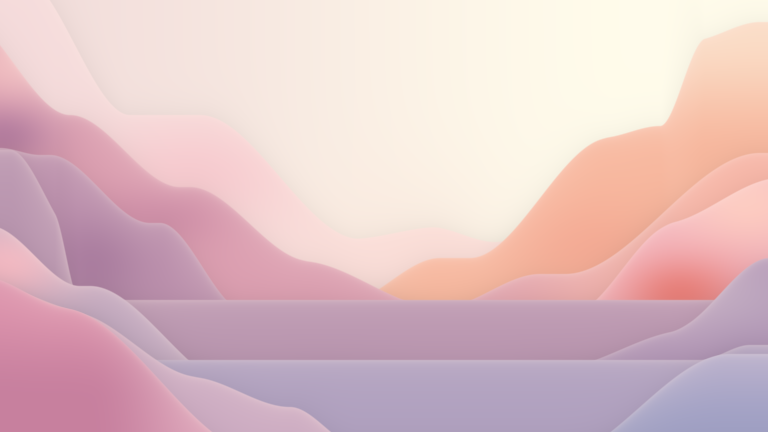
A WebGL 1 fragment shader for this background:

```glsl
precision highp float;
// Soft pastel valley of overlapping wavy layers under a cream sky.

uniform vec2 u_resolution;

// Smooth change of height between two x positions: (height, slope).
vec2 bend(float x, float from, float to, float drop) {
  float t = clamp((x - from) / (to - from), 0.0, 1.0);
  return drop * vec2(t * t * (3.0 - 2.0 * t), 6.0 * t * (1.0 - t) / (to - from));
}

// Elliptical soft spot, 1 at its centre.
float glow(vec2 p, vec2 centre, vec2 radius) {
  vec2 d = (p - centre) / radius;
  return exp(-dot(d, d));
}

// Covers everything below a ridge, with a light rim and a faint shadow behind.
vec3 paint(vec3 back, vec2 p, vec2 ridge, vec3 fill) {
  float depth = (p.y - ridge.x) / sqrt(1.0 + ridge.y * ridge.y);
  float inside = max(depth, 0.0);
  float pixel = 7.68 / u_resolution.x;
  float rim = 0.18 * exp(-inside / 0.03) + 0.16 * exp(-inside / 0.22);
  back *= 1.0 - 0.035 * exp(min(depth, 0.0) / 0.12);
  fill = mix(fill, vec3(1.0, 0.92, 0.89), rim);
  return mix(back, fill, smoothstep(-pixel, pixel, depth));
}

void main() {
  // Canvas is 7.68 wide and 4.32 high, with y running downward.
  vec2 uv = gl_FragCoord.xy / u_resolution;
  vec2 p = vec2(uv.x, 1.0 - uv.y) * vec2(7.68, 4.32);
  float x = p.x;

  // Sky
  vec3 color = mix(vec3(0.95, 0.87, 0.86), vec3(1.0, 0.985, 0.92), smoothstep(0.0, 6.5, x));
  color = mix(color, vec3(0.98, 0.91, 0.87), 0.6 * glow(p, vec2(3.8, 2.4), vec2(1.3, 0.8)));

  // Pale far hills
  vec2 ridge = vec2(-0.25, 0.0) + bend(x, 0.2, 1.3, 1.4) + bend(x, 2.0, 3.6, 1.24)
    + bend(x, 3.5, 4.4, -0.12) + bend(x, 4.3, 4.95, 0.15) + bend(x, 4.95, 5.6, -0.2);
  vec3 fill = mix(vec3(0.96, 0.86, 0.86), vec3(0.985, 0.87, 0.845), smoothstep(1.0, 4.5, x));
  fill = mix(fill, vec3(0.97, 0.79, 0.81), 0.9 * glow(p, vec2(1.9, 1.75), vec2(1.1, 0.55)));
  color = paint(color, p, ridge, fill);

  // Peach hills on the right
  ridge = vec2(3.05, 0.0) + bend(x, 3.4, 4.4, -0.47) + bend(x, 4.7, 6.1, -1.2)
    + bend(x, 6.0, 6.6, -0.12) + bend(x, 6.6, 7.05, -0.85) + bend(x, 6.9, 7.6, -0.19);
  fill = mix(vec3(0.98, 0.86, 0.77), vec3(0.97, 0.72, 0.62), smoothstep(0.3, 1.6, p.y));
  fill = mix(fill, vec3(0.95, 0.64, 0.56), 0.6 * glow(p, vec2(5.9, 2.5), vec2(0.8, 0.5)));
  color = paint(color, p, ridge, fill);

  // Rose band
  ridge = vec2(0.15, 0.0) + bend(x, -0.4, 0.7, 1.0) + bend(x, 0.7, 1.8, 0.72)
    + bend(x, 1.9, 3.1, 0.74) + bend(x, 3.0, 4.4, 0.47) + bend(x, 4.4, 5.4, -0.34)
    + bend(x, 5.65, 7.6, -1.21);
  fill = mix(vec3(0.86, 0.62, 0.69), vec3(0.97, 0.71, 0.65), smoothstep(4.0, 7.2, x));
  fill = mix(fill, vec3(0.93, 0.72, 0.74), glow(p, vec2(0.1, 0.65), vec2(0.5, 0.4)));
  fill = mix(fill, vec3(0.70, 0.48, 0.62), 0.9 * glow(p, vec2(0.05, 1.35), vec2(0.5, 0.3)));
  fill = mix(fill, vec3(0.79, 0.53, 0.64), 0.7 * glow(p, vec2(1.6, 2.15), vec2(0.7, 0.3)));
  color = paint(color, p, ridge, fill);

  // Mauve band turning pink and coral
  ridge = vec2(1.48, 0.0) + bend(x, 0.0, 0.4, 0.07) + bend(x, 0.5, 1.5, 0.68)
    + bend(x, 1.6, 2.45, 0.88) + bend(x, 3.0, 4.2, 0.51) + bend(x, 4.35, 5.4, -0.48)
    + bend(x, 5.7, 6.75, -0.9) + bend(x, 6.6, 7.8, -0.46);
  fill = mix(vec3(0.74, 0.57, 0.68), vec3(0.95, 0.70, 0.74), smoothstep(2.8, 5.6, x));
  fill = mix(fill, vec3(0.65, 0.47, 0.61), 0.8 * glow(p, vec2(0.95, 2.6), vec2(0.5, 0.45)));
  fill = mix(fill, vec3(0.60, 0.43, 0.59), 0.9 * glow(p, vec2(2.6, 3.7), vec2(0.9, 0.28)));
  fill = mix(fill, vec3(0.99, 0.79, 0.75), glow(p, vec2(7.5, 2.05), vec2(0.7, 0.45)));
  fill = mix(fill, vec3(0.91, 0.48, 0.45), 0.9 * glow(p, vec2(6.8, 2.95), vec2(0.6, 0.38)));
  color = paint(color, p, ridge, fill);

  // Lavender shoulder at the left edge
  ridge = vec2(1.5, 0.0) + bend(x, 0.1, 0.8, 0.9) + bend(x, 0.55, 0.8, 0.6);
  color = paint(color, p, ridge, vec3(0.73, 0.59, 0.69));

  // Lilac foreground band
  ridge = vec2(2.26, 0.0) + bend(x, -0.1, 0.8, 0.6) + bend(x, 0.9, 2.4, 1.02)
    + bend(x, 2.5, 3.25, -0.12) + bend(x, 3.3, 4.7, 0.46) + bend(x, 4.7, 5.6, -0.52)
    + bend(x, 5.5, 6.9, -0.4) + bend(x, 6.7, 7.7, -0.72);
  fill = mix(vec3(0.76, 0.66, 0.75), vec3(0.69, 0.58, 0.71), smoothstep(2.0, 4.5, x));
  fill = mix(fill, vec3(0.95, 0.72, 0.76), glow(p, vec2(0.05, 2.65), vec2(0.65, 0.4)));
  fill = mix(fill, vec3(0.58, 0.51, 0.67), 0.9 * glow(p, vec2(5.5, 4.2), vec2(0.8, 0.35)));
  fill = mix(fill, vec3(0.73, 0.64, 0.74), glow(p, vec2(7.4, 3.0), vec2(0.8, 0.4)));
  color = paint(color, p, ridge, fill);

  // Blue mounds at the lower right
  ridge = vec2(3.6, 0.0) + bend(x, 7.0, 7.5, -0.15);
  color = paint(color, p, ridge, vec3(0.69, 0.63, 0.75));
  ridge = vec2(4.6, 0.0) + bend(x, 5.5, 7.3, -1.06);
  fill = mix(vec3(0.70, 0.67, 0.79), vec3(0.63, 0.63, 0.77), smoothstep(3.5, 4.3, p.y));
  color = paint(color, p, ridge, fill);

  // Pale fold and rose mound at the lower left
  ridge = vec2(2.82, 0.0) + bend(x, -0.2, 0.9, 0.3) + bend(x, 0.7, 2.0, 0.65)
    + bend(x, 1.9, 2.9, 0.3) + bend(x, 2.9, 3.6, 0.4);
  fill = mix(vec3(0.88, 0.64, 0.71), vec3(0.80, 0.67, 0.76), smoothstep(0.4, 1.5, x));
  color = paint(color, p, ridge, fill);
  ridge = vec2(2.76, 0.0) + bend(x, -0.2, 0.7, 0.32) + bend(x, 0.6, 2.6, 1.45);
  fill = mix(vec3(0.86, 0.57, 0.67), vec3(0.78, 0.50, 0.62), smoothstep(2.9, 4.0, p.y));
  fill = mix(fill, vec3(0.85, 0.62, 0.71), smoothstep(0.9, 2.1, x));
  color = paint(color, p, ridge, fill);

  gl_FragColor = vec4(color, 1.0);
}
```
